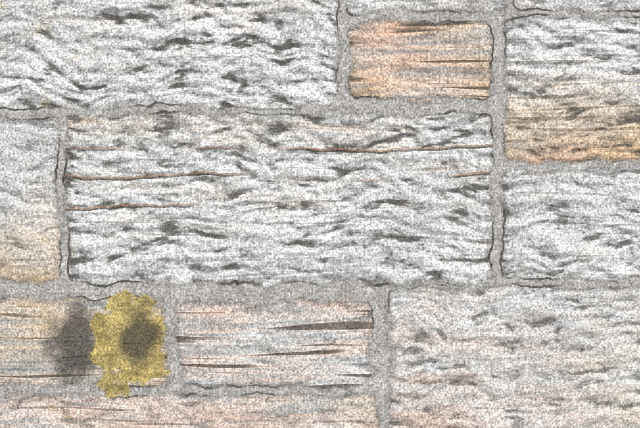
This texture is drawn by a Shadertoy shader. Its source:

```glsl
const int STONES = 12;
const float CORNER = 0.018;
const float EDGE_WOBBLE = 0.02;
const float CRACK_WIDTH = 0.0022;
const float GRAIN = 0.30;
const float PIT_DEPTH = 0.72;
const float PIT_RELIEF = 0.55;
const vec2 PIT_SCALE = vec2(13.0, 34.0);
const vec2 LAYER_SCALE = vec2(2.6, 62.0);
const vec3 PALE = vec3(0.835, 0.835, 0.83);
const vec3 MORTAR = vec3(0.72, 0.705, 0.69);
const vec3 TAN = vec3(0.82, 0.71, 0.58);
const vec3 PINK = vec3(0.87, 0.72, 0.63);
const vec3 RUST = vec3(0.66, 0.48, 0.36);
const vec3 DARK = vec3(0.29, 0.28, 0.265);
const vec3 LICHEN = vec3(0.72, 0.64, 0.39);
const vec3 WHITE = vec3(0.93, 0.94, 0.94);

// Irregular courses: left, bottom, right, top in canvas heights
const vec4 BOUNDS[STONES] = vec4[STONES](
    vec4(-0.1, 0.752, 0.781, 1.1), vec4(0.82, 0.772, 1.145, 0.947),
    vec4(1.182, 0.625, 1.6, 0.957), vec4(-0.1, 0.346, 0.137, 0.72),
    vec4(0.162, 0.34, 1.146, 0.73), vec4(1.178, 0.35, 1.6, 0.596),
    vec4(-0.1, 0.102, 0.381, 0.297), vec4(0.416, 0.102, 0.865, 0.293),
    vec4(0.914, -0.1, 1.6, 0.326), vec4(-0.1, -0.1, 0.879, 0.074),
    vec4(0.81, 0.977, 1.19, 1.1), vec4(1.207, 0.977, 1.6, 1.1));

// Warmth at the bottom, warmth at the top, pitting, layering
const vec4 FINISH[STONES] = vec4[STONES](
    vec4(-0.1, 0.2, 1.0, 0.25), vec4(0.8, 0.75, 0.3, 1.0),
    vec4(1.1, -0.3, 0.85, 0.6), vec4(0.8, -0.3, 0.45, 0.3),
    vec4(-0.1, 0.25, 0.9, 0.4), vec4(0.0, -0.1, 0.8, 0.4),
    vec4(0.6, 0.65, 0.15, 1.0), vec4(0.35, 0.4, 0.3, 1.0),
    vec4(0.5, 0.2, 0.65, 0.2), vec4(0.6, 0.5, 0.4, 0.7),
    vec4(0.2, 0.3, 0.5, 0.5), vec4(0.2, 0.3, 0.5, 0.5));

vec2 hash2(vec2 p) {
    vec3 q = fract(p.xyx * vec3(0.1031, 0.1030, 0.0973));
    q += dot(q, q.yzx + 33.33);
    return fract((q.xx + q.yz) * q.zy);
}

float corner(vec2 cell, vec2 offset) {
    return dot(hash2(cell) * 2.0 - 1.0, offset);
}

// Gradient noise, roughly -1 to 1
float noise(vec2 p) {
    vec2 i = floor(p), f = p - i, e = vec2(1.0, 0.0);
    vec2 u = f * f * f * (f * (f * 6.0 - 15.0) + 10.0);
    float low = mix(corner(i, f), corner(i + e, f - e), u.x);
    float high = mix(corner(i + e.yx, f - e.yx), corner(i + 1.0, f - 1.0), u.x);
    return 1.5 * mix(low, high, u.y);
}

float fbm(vec2 p) {
    float sum = 0.0, amp = 0.6;
    for (int i = 0; i < 4; i++) {
        sum += amp * noise(p);
        p = mat2(1.9, 0.15, -0.15, 1.9) * p + 17.3;
        amp *= 0.6;
    }
    return sum;
}

float boxDistance(vec2 p, vec4 b) {
    vec2 q = abs(p - 0.5 * (b.xy + b.zw)) - 0.5 * (b.zw - b.xy) + CORNER;
    return length(max(q, 0.0)) + min(max(q.x, q.y), 0.0) - CORNER;
}

float blob(vec2 p, vec2 centre, vec2 radius, float soft) {
    float rough = 0.6 * fbm(p * 18.0);
    return 1.0 - smoothstep(1.0 - soft, 1.0 + soft, length((p - centre) / radius) + rough);
}

float line(float d, float width, float px) {
    return 1.0 - smoothstep(width, width + max(px, 0.002), abs(d));
}

vec3 stoneColour(vec2 p, int id, float px) {
    vec4 b = BOUNDS[id], finish = FINISH[id];
    vec2 q = p + vec2(float(id) * 3.7, 0.016 * noise(p * vec2(3.0, 5.0)));
    float height = (p.y - b.y) / (b.w - b.y);

    // Sedimentary bands and warm mineral tint
    float layers = noise(q * LAYER_SCALE) + 0.7 * noise(q * LAYER_SCALE * 2.1);
    float warm = mix(finish.x, finish.y, clamp(height, 0.0, 1.0));
    warm += 0.5 * layers * finish.w + 0.5 * fbm(q * vec2(4.0, 12.0)) - 0.15;
    vec3 tint = mix(TAN, PINK, smoothstep(-0.3, 0.3, noise(q * 3.0) + (id > 6 ? 0.2 : -0.15)));
    vec3 col = mix(PALE, tint, clamp(warm, 0.0, 1.0));
    col *= 1.0 + 0.26 * layers * finish.w + 0.12 * fbm(q * 5.0);
    col = mix(col, DARK, 0.75 * finish.w * smoothstep(0.22, 0.65, layers));

    // Tooled hollows, shaded beneath their upper lips
    vec2 pit = q * PIT_SCALE + vec2(0.0, 0.9 * noise(q * 8.0));
    float hollow = fbm(pit);
    float relief = hollow - fbm(pit + vec2(0.1, 0.35));
    float cluster = 0.12 * noise(q * 4.0 + 20.0);
    col *= 1.0 - PIT_RELIEF * finish.z * clamp(relief, -0.25, 0.5);
    col = mix(col, DARK, finish.z * PIT_DEPTH * smoothstep(0.09, 0.46, hollow + cluster));

    // Rusty seams across the widest block
    if (id == 4) {
        for (int i = 0; i < 3; i++) {
            float row = float(i);
            float wave = 0.02 * noise(vec2(p.x * 3.0, row)) + 0.004 * noise(vec2(p.x * 22.0, row));
            float seam = p.y - 0.52 - 0.067 * row - wave;
            float gate = smoothstep(-0.3, 0.25, noise(vec2(p.x * 6.0, row + 5.5)));
            col = mix(col, RUST, 0.6 * gate * line(seam, 0.001, px));
            col = mix(col, DARK, 0.7 * gate * line(seam + 0.004, 0.001, px));
        }
    }
    return col;
}

void mainImage(out vec4 fragColor, in vec2 fragCoord) {
    float px = 1.0 / iResolution.y;
    vec2 p = fragCoord * px;
    vec2 warped = p + EDGE_WOBBLE * vec2(fbm(p * 11.0), fbm(p * 11.0 + 41.0));

    // Nearest stone
    float d = 9.0;
    int id = 0;
    for (int i = 0; i < STONES; i++) {
        float box = boxDistance(warped, BOUNDS[i]);
        if (box < d) { d = box; id = i; }
    }

    // Mortar, stone faces and broken joint cracks
    vec3 mortar = MORTAR * (1.0 + 0.22 * fbm(p * 24.0));
    float face = 1.0 - smoothstep(-0.004, 0.004 + px, d);
    vec3 col = mix(mortar, stoneColour(p, id, px), face);
    float gate = smoothstep(-0.1, 0.25, fbm(p * 6.0 + 8.0));
    col *= 1.0 - 0.12 * (1.0 - smoothstep(0.0, 0.012, abs(d)));
    col = mix(col, DARK, 0.75 * gate * line(d - 0.003, CRACK_WIDTH * 0.5, px));

    // Lichen crust, soot and small pale growths
    float crust = blob(p, vec2(0.298, 0.2), vec2(0.088, 0.108), 0.08);
    col = mix(col, DARK, 0.75 * blob(p, vec2(0.18, 0.195), vec2(0.062, 0.08), 0.45));
    col = mix(col, LICHEN * (1.0 + 0.4 * fbm(p * 25.0)), 0.85 * crust);
    col = mix(col, DARK, 0.7 * blob(p, vec2(0.325, 0.215), vec2(0.04, 0.06), 0.4));
    float moss = smoothstep(0.25, 0.6, fbm(p * 13.0 + 60.0)) * (1.0 - smoothstep(0.0, 0.5, p.x));
    col = mix(col, LICHEN, 0.3 * moss * face);
    vec2 cell = floor(p * 4.0), jitter = hash2(cell + 7.0);
    float growth = blob(p, (cell + 0.25 + 0.5 * jitter) / 4.0, vec2(0.018, 0.012), 0.15);
    col = mix(col, WHITE, growth * step(0.86, hash2(cell + 31.0).x));

    // Sandy grain
    float grain = noise(p * 205.0) + 0.55 * noise(p * 98.0 + 9.0);
    col *= 1.0 + GRAIN * grain;
    fragColor = vec4(clamp(col, 0.0, 1.0), 1.0);
}
```
